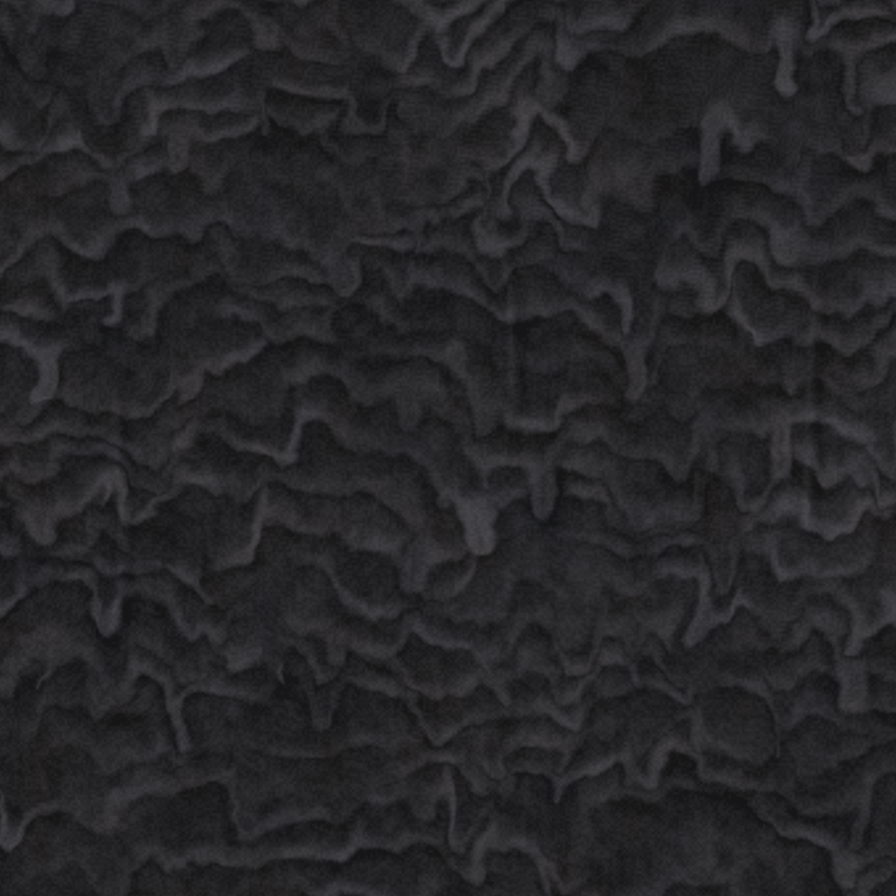
Write a WebGL 2 fragment shader that draws this texture.

```glsl
#version 300 es
precision highp float;

uniform vec2 u_resolution;
out vec4 fragColor;

// Layout, in canvas units
const float ROWS = 23.0;
const float WAVE_FREQ = 25.0;
const float WAVE_HEIGHT = 0.050;
const float SAG_HEIGHT = 0.040;
const float DRIP_CELLS = 12.0;
const float DRIP_SHARE = 0.30;
const float DRIP_LENGTH = 0.045;
const float EDGE_BLUR = 0.004;
const int SEAMS = 3;

// Tones
const vec3 TINT = vec3(1.0, 0.982, 1.04);
const float BODY_TONE = 0.139;
const float BODY_SPREAD = 0.026;
const float RIDGE_TONE = 0.080;
const float RIDGE_OFFSET = 0.008;
const float SHADOW_DEPTH = 0.31;
const float SHADOW_REACH = 0.010;
const float CLOUDS = 0.045;
const float WEAR = 0.076;
const float GRAIN = 0.046;

float hash(vec2 p) {
    return fract(sin(dot(p, vec2(127.1, 311.7))) * 43758.5);
}

float noise(vec2 p) {
    vec2 cell = floor(p);
    vec2 f = fract(p);
    f = f * f * (3.0 - 2.0 * f);
    float low = mix(hash(cell), hash(cell + vec2(1.0, 0.0)), f.x);
    float high = mix(hash(cell + vec2(0.0, 1.0)), hash(cell + 1.0), f.x);
    return mix(low, high, f.y);
}

float fbm(vec2 p) {
    float sum = 0.0;
    float weight = 0.5;
    for (int i = 0; i < 4; i++) {
        sum += weight * noise(p);
        p = p * 2.07 + 17.3;
        weight *= 0.5;
    }
    return sum;
}

float smoothMax(float a, float b, float k) {
    float h = max(k - abs(a - b), 0.0) / k;
    return max(a, b) + 0.25 * k * h * h;
}

// Height of the wavy lower edge; neighbouring rows share some of their shape
float rowEdge(float x, float row) {
    float wave = smoothstep(0.18, 0.82, noise(vec2(x * WAVE_FREQ, row * 0.55)));
    float sag = noise(vec2(x * 8.0 + 31.0, row * 0.41));
    float ripple = noise(vec2(x * 55.0, row * 1.7 + 9.0));
    return row / ROWS + WAVE_HEIGHT * (wave - 0.5)
        + SAG_HEIGHT * (sag - 0.5) + 0.014 * (ripple - 0.5);
}

// Signed depth inside a row, positive above its edge and in its drips
float rowDepth(vec2 p, float row) {
    const float STEP = 0.003;
    float edge = rowEdge(p.x, row);
    float slope = (rowEdge(p.x + STEP, row) - rowEdge(p.x - STEP, row)) / (2.0 * STEP);
    float depth = (p.y - edge) * inversesqrt(1.0 + slope * slope);

    float cell = floor(p.x * DRIP_CELLS);
    vec2 id = vec2(cell, row);
    if (hash(id + 5.3) < DRIP_SHARE) {
        float x = (cell + mix(0.35, 0.65, hash(id + 8.1))) / DRIP_CELLS;
        float top = rowEdge(x, row);
        float radius = mix(0.004, 0.018, hash(id + 2.7));
        float bottom = top - DRIP_LENGTH * mix(0.2, 1.0, hash(id + 3.9));
        vec2 axis = vec2(x, clamp(p.y, bottom, top));
        depth = smoothMax(depth, radius - distance(p, axis), 0.016);
    }
    return depth;
}

// Soft highlight, tight towards the edge and wide towards the body
float ridge(float depth) {
    float t = depth - RIDGE_OFFSET;
    t /= t < 0.0 ? 0.0065 : 0.012;
    return exp(-t * t);
}

void main() {
    vec2 uv = gl_FragCoord.xy / min(u_resolution.x, u_resolution.y);
    vec2 warp = vec2(noise(uv * 19.0), noise(uv * 17.0 + 40.0)) - 0.5;
    vec2 fray = vec2(noise(uv * 80.0), noise(uv * 80.0 + 50.0)) - 0.5;
    vec2 p = uv + warp * vec2(0.036, 0.030) + fray * 0.008;
    p.y += 0.06 * (noise(uv * 3.0 + 70.0) - 0.5);

    // Overlapping rows, each one shading the row below it
    float tone = BODY_TONE;
    float nearest = floor(p.y * ROWS);
    for (int i = -3; i <= 5; i++) {
        float row = nearest + float(i);
        float depth = rowDepth(p, row);
        float presence = smoothstep(0.1, 0.6, noise(vec2(p.x * 10.0, row * 2.3)));
        float glint = noise(vec2(p.x * 24.0 + 60.0, row * 3.1));
        float strength = presence * mix(0.25, 1.5, glint);
        float body = BODY_TONE + BODY_SPREAD * (noise(vec2(p.x * 10.0, row * 1.9 + 20.0)) - 0.5);
        float surface = body + RIDGE_TONE * strength * ridge(depth);
        float shadow = SHADOW_DEPTH * mix(0.3, 1.0, presence);
        shadow *= exp(min(depth, 0.0) / SHADOW_REACH);
        float cover = smoothstep(-EDGE_BLUR, EDGE_BLUR, depth);
        tone = mix(tone * (1.0 - shadow), surface, cover);
    }

    // Long runs crossing several rows
    for (int i = 0; i < SEAMS; i++) {
        vec2 id = vec2(float(i), 4.0);
        float x = (float(i) + mix(0.2, 0.8, hash(id))) / float(SEAMS);
        float bottom = mix(0.08, 0.6, hash(id + 6.0));
        float side = uv.x - x - 0.014 * (noise(vec2(uv.y * 18.0, id.x)) - 0.5);
        float span = smoothstep(bottom, bottom + 0.02, uv.y)
            * (1.0 - smoothstep(bottom + 0.2, bottom + 0.32, uv.y));
        float crest = exp(-pow(side / 0.005, 2.0));
        float groove = exp(-pow((side - 0.012) / 0.007, 2.0));
        tone += span * (0.026 * crest - 0.030 * groove);
    }

    // Cloudy patches, rough wear and fine grain
    tone += CLOUDS * (fbm(uv * 9.0 + 3.0) - 0.47);
    tone += WEAR * (fbm(uv * 62.0) - 0.47);
    tone += GRAIN * (noise(uv * 340.0) - 0.5);
    float warmth = 0.008 * (noise(uv * 24.0 + 90.0) - 0.5);
    fragColor = vec4(max(tone, 0.085) * TINT + vec3(warmth, 0.0, -warmth), 1.0);
}
```
